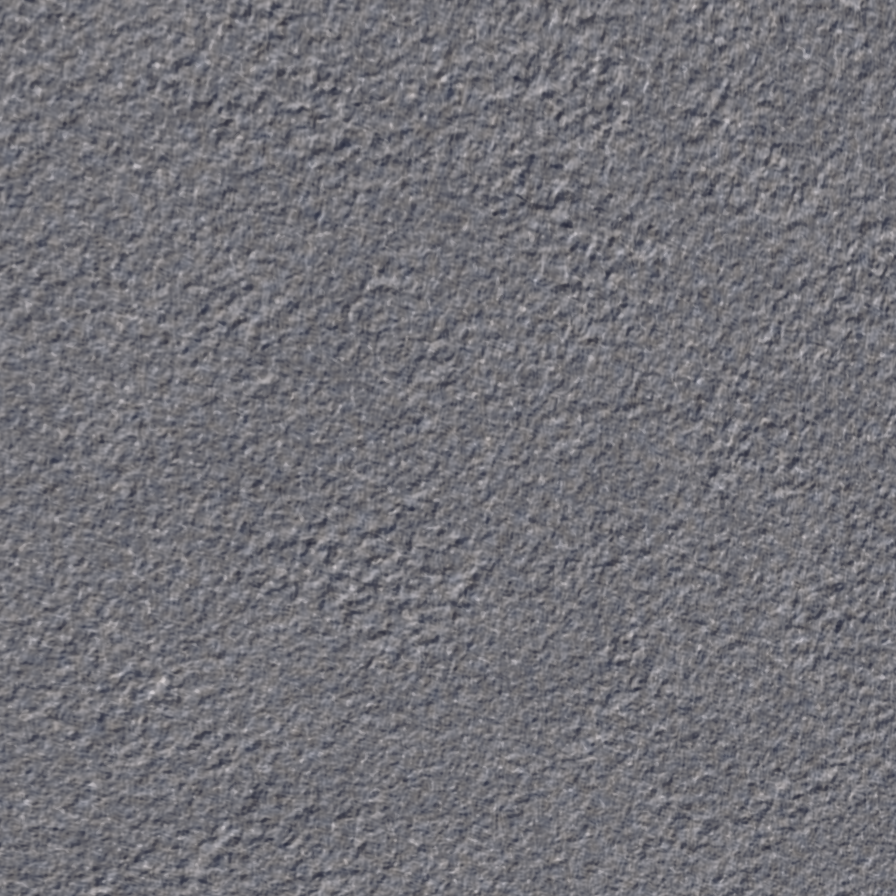
Give the GLSL for this texture, as a Shadertoy shader.

```glsl
// Rough grey plaster wall, raked by light from the upper left with bluish shadows.

const vec3 SHADOW_COLOR = vec3(0.300, 0.303, 0.344);
const vec3 BASE_COLOR   = vec3(0.444, 0.442, 0.462);
const vec3 LIGHT_COLOR  = vec3(0.608, 0.598, 0.615);
const vec3 TINT         = vec3(0.012, 0.002, -0.014); // warm to cool drift

const vec2  LIGHT_DIR   = vec2(-0.56, 0.83);
const float LIGHT_STEP  = 0.0044;  // distance over which slope is measured
const float RELIEF      = 0.62;    // shading strength
const float CAST_SHADOW = 0.22;    // extra darkness under steep edges
const float BUMP_FREQ   = 46.0;    // coarsest bumps per canvas
const float LUMP_FREQ   = 38.0;    // raised flakes per canvas
const float LUMP_HEIGHT = 0.0090;
const float PATCH_FREQ  = 5.0;     // areas of rougher plaster
const float SPECK_FREQ  = 84.0;    // mineral grains of lighter and darker tone
const float SPECK       = 0.60;
const float GLINT       = 0.45;    // sparse bright grains
const float BLOTCH      = 0.33;    // uneven tone, wider than the bumps
const float WARP        = 0.0035;

const mat2 TURN = mat2(0.8, 0.6, -0.6, 0.8);

vec2 hashGradient(vec2 cell) {
    vec3 h = fract(cell.xyx * vec3(0.1031, 0.1030, 0.0973));
    h += dot(h, h.yzx + 33.33);
    return 2.0 * fract((h.xx + h.yz) * h.zy) - 1.0;
}

float gradientNoise(vec2 p) {
    vec2 cell = floor(p), f = p - cell;
    vec2 fade = f * f * f * (f * (f * 6.0 - 15.0) + 10.0);
    vec2 right = vec2(1.0, 0.0), up = vec2(0.0, 1.0);
    float bottom = mix(dot(hashGradient(cell), f),
                       dot(hashGradient(cell + right), f - right), fade.x);
    float top = mix(dot(hashGradient(cell + up), f - up),
                    dot(hashGradient(cell + 1.0), f - 1.0), fade.x);
    return mix(bottom, top, fade.y);
}

// Slight foreshortening towards the right and the bottom.
vec2 wallPosition(vec2 uv) {
    float below = 1.0 - uv.y;
    return vec2(uv.x + 0.20 * uv.x * uv.x, uv.y - 0.18 * below * below);
}

// Bumps in three octaves, plus rounded flakes where the plaster is rough.
float plasterHeight(vec2 p, float roughness) {
    vec2 q = p + WARP * vec2(gradientNoise(p * 48.0 + 7.3),
                             gradientNoise(p * 48.0 + 91.7));
    float height = 0.0, freq = BUMP_FREQ;
    vec3 slopes = vec3(0.45 + 0.40 * roughness, 0.95, 0.95);
    vec2 r = TURN * q;
    for (int i = 0; i < 3; i++) {
        height += slopes[i] / freq * gradientNoise(r * freq + 17.0 * float(i));
        freq *= 2.03;
        r = TURN * r;
    }
    float lump = gradientNoise(q * LUMP_FREQ + 43.0)
               + 0.55 * gradientNoise(TURN * q * LUMP_FREQ * 2.1 + 5.0);
    return height + LUMP_HEIGHT * roughness * smoothstep(-0.08, 0.34, lump);
}

void mainImage(out vec4 fragColor, in vec2 fragCoord) {
    vec2 uv = fragCoord / iResolution.y;
    vec2 p = wallPosition(uv);

    // Rougher patches
    float patches = gradientNoise(p * PATCH_FREQ + 3.1)
                  + 0.7 * gradientNoise(p * PATCH_FREQ * 2.4 + 28.0);
    float roughness = smoothstep(-0.20, 0.42, patches + 0.12 * (uv.x + uv.y - 1.0));

    // Light on the slope that faces it, shadow behind steep edges
    float facing = (plasterHeight(p, roughness)
                  - plasterHeight(p + LIGHT_DIR * LIGHT_STEP, roughness)) / LIGHT_STEP;
    float shade = RELIEF * facing / sqrt(1.0 + 0.08 * facing * facing);
    shade -= CAST_SHADOW * smoothstep(0.55, 1.2, -facing);

    // Mineral grains, a few of them bright
    vec2 grainPosition = TURN * TURN * p * SPECK_FREQ;
    float coarseGrain = gradientNoise(grainPosition + 61.0);
    float fineGrain = gradientNoise(TURN * grainPosition * 1.9 + 19.0);
    shade += SPECK * (coarseGrain + fineGrain);
    shade += GLINT * smoothstep(0.26, 0.50, coarseGrain + 0.5 * fineGrain);

    // Blotches of uneven tone
    shade += BLOTCH * (gradientNoise(TURN * p * 26.0 + 12.0)
                     + 0.7 * gradientNoise(p * 11.0 + 77.0)
                     + 0.5 * gradientNoise(p * 3.5 + 31.0));

    // Colour
    vec3 color = shade > 0.0 ? mix(BASE_COLOR, LIGHT_COLOR, shade)
                             : mix(BASE_COLOR, SHADOW_COLOR, -shade);
    color += TINT * 2.0 * gradientNoise(TURN * p * 55.0 + 150.0);
    fragColor = vec4(clamp(color, 0.0, 1.0), 1.0);
}
```
